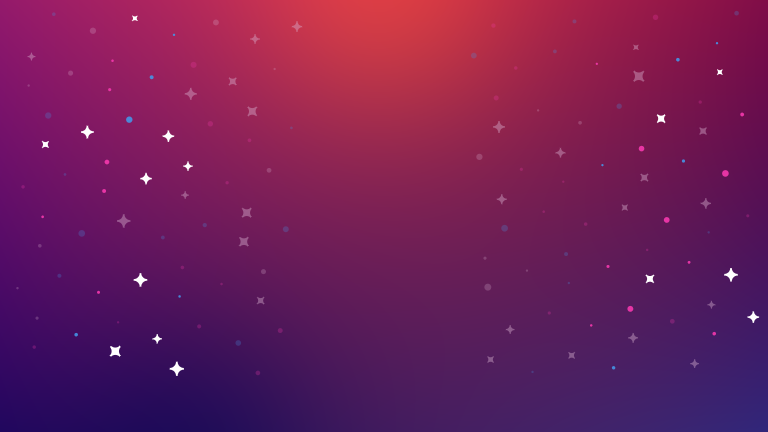
This background is drawn by a Shadertoy shader. Its source:

```glsl
// Festive backdrop: a smooth violet-to-crimson colour field with a warm glow at
// the top centre, and two side bands of four-point sparkles and small dots.
// Colours come from a quadratic 3x3 blend; bits follow a low-discrepancy sequence.

const vec3 TOP_LEFT = vec3(0.58, 0.10, 0.42);
const vec3 TOP_MID = vec3(0.70, 0.15, 0.32);
const vec3 TOP_RIGHT = vec3(0.50, 0.05, 0.28);
const vec3 MID_LEFT = vec3(0.37, 0.05, 0.41);
const vec3 MID_MID = vec3(0.465, 0.12, 0.335);
const vec3 MID_RIGHT = vec3(0.32, 0.065, 0.34);
const vec3 LOW_LEFT = vec3(0.14, 0.03, 0.37);
const vec3 LOW_MID = vec3(0.27, 0.11, 0.37);
const vec3 LOW_RIGHT = vec3(0.19, 0.15, 0.48);

const vec3 GLOW_TINT = vec3(0.16, 0.09, -0.05);
const float GLOW_RADIUS = 0.33;
const vec3 SHADE_TINT = vec3(-0.11, -0.03, -0.01);
const float SHADE_RADIUS = 0.32;

const vec3 WHITE = vec3(1.0);
const vec3 PALE = vec3(0.85, 0.70, 0.82);
const vec3 PINK = vec3(0.96, 0.22, 0.68);
const vec3 BLUE = vec3(0.27, 0.58, 0.90);

const int BITS_PER_SIDE = 64;
const float BAND_MARGIN = 0.03;
const float BAND_WIDTH = 0.66;
const float BAND_BOTTOM = 0.13;
const float BAND_HEIGHT = 0.84;
const float BRIGHT_REACH = 0.62;   // share of the band, from outside, with bright bits
const float MAX_RADIUS = 0.02;

// Quadratic curve through a, b and c at t = 0, 0.5 and 1
vec3 curve(vec3 a, vec3 b, vec3 c, float t) {
    return a * (2.0 * t - 1.0) * (t - 1.0) + b * 4.0 * t * (1.0 - t) + c * t * (2.0 * t - 1.0);
}

float bump(vec2 offset, float radius) {
    return exp(-dot(offset, offset) / (radius * radius));
}

vec4 hash4(float n) {
    return fract(sin(vec4(n, n + 17.3, n + 41.7, n + 73.1) * 12.9898) * 4375.85);
}

// Square with a circular bite out of each corner
float sparkleDistance(vec2 p, float r) {
    p = abs(p);
    return max(0.88 * r - length(p - r), max(p.x, p.y) - r);
}

vec3 backdrop(vec2 p, float aspect) {
    float x = p.x / aspect;
    vec3 low = curve(LOW_LEFT, LOW_MID, LOW_RIGHT, x);
    vec3 mid = curve(MID_LEFT, MID_MID, MID_RIGHT, x);
    vec3 top = curve(TOP_LEFT, TOP_MID, TOP_RIGHT, x);
    vec3 color = curve(low, mid, top, p.y);
    color += GLOW_TINT * bump(p - vec2(0.5 * aspect, 1.0), GLOW_RADIUS);
    color += SHADE_TINT * bump(p - vec2(0.26 * aspect, 0.0), SHADE_RADIUS);
    return color;
}

// Blend one sparkle or dot over the colour
vec3 addBit(vec3 color, vec2 offset, float inward, vec4 rnd, float pixel) {
    bool bright = inward < BRIGHT_REACH && rnd.x < 0.52;
    bool star = bright ? rnd.y < 0.38 : rnd.y < 0.33;
    vec3 tint = rnd.w < 0.5 ? PINK : BLUE;
    float alpha = bright ? 0.9 : 0.25;
    float d;
    if (star) {
        if (rnd.z > 0.5) offset = mat2(0.7071, 0.7071, -0.7071, 0.7071) * offset;
        d = sparkleDistance(offset, mix(0.008, 0.017, rnd.w));
        tint = bright ? WHITE : PALE;
        alpha = bright ? 1.0 : 0.42;
    } else {
        d = length(offset) - mix(0.0025, 0.008, rnd.z * rnd.z);
        if (!bright && rnd.w > 0.7) tint = PALE;
    }
    return mix(color, tint, alpha * clamp(0.5 - d / pixel, 0.0, 1.0));
}

void mainImage(out vec4 fragColor, in vec2 fragCoord) {
    float pixel = 1.0 / iResolution.y;
    float aspect = iResolution.x * pixel;
    vec2 p = fragCoord * pixel;
    vec3 color = backdrop(p, aspect);

    // Scatter both bands, measuring x inward from each outer edge
    for (int side = 0; side < 2; side++) {
        vec2 q = vec2(side == 0 ? p.x : aspect - p.x, p.y);
        for (int i = 0; i < BITS_PER_SIDE; i++) {
            float n = float(i + side * BITS_PER_SIDE) + 1.0;
            vec2 spot = fract(n * vec2(0.7549, 0.5698) + 0.31);
            vec2 center = vec2(BAND_MARGIN, BAND_BOTTOM) + spot * vec2(BAND_WIDTH, BAND_HEIGHT);
            vec2 offset = q - center;
            if (dot(offset, offset) > MAX_RADIUS * MAX_RADIUS * 2.0) continue;
            color = addBit(color, offset, spot.x, hash4(n), pixel);
        }
    }
    fragColor = vec4(clamp(color, 0.0, 1.0), 1.0);
}
```
